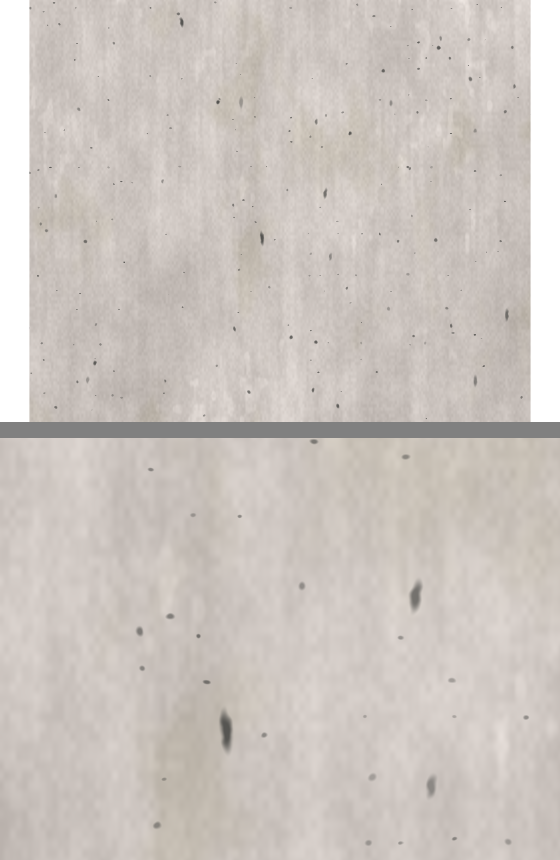
Top, the full canvas; bottom, a detail of the centre.
A Shadertoy shader for this texture:

```glsl
// Pale cast concrete panel between two white side margins.
// Stretched noise gives the clouds, vertical streaks and grain; tan stains
// come from thresholded noise, and pits are soft ellipses in hashed cells.

#define CONCRETE vec3(0.785, 0.755, 0.735)
#define STAIN vec3(0.725, 0.695, 0.645)
#define PIT_COLOR vec3(0.27, 0.27, 0.26)
#define MARGIN 0.0525
#define CLOUD_CONTRAST 0.16
#define MOTTLE_CONTRAST 0.09
#define STREAK_CONTRAST 0.038
#define GRAIN_CONTRAST 0.045
#define STAIN_AMOUNT 0.75

float hash(vec2 p) {
    return fract(sin(dot(p, vec2(127.1, 311.7))) * 43758.5453);
}

float noise(vec2 p) {
    vec2 cell = floor(p);
    vec2 f = fract(p);
    f = f * f * (3.0 - 2.0 * f);
    float low = mix(hash(cell), hash(cell + vec2(1, 0)), f.x);
    float high = mix(hash(cell + vec2(0, 1)), hash(cell + vec2(1, 1)), f.x);
    return mix(low, high, f.y);
}

// Four octaves, normalised to 0..1
float fbm(vec2 p) {
    float sum = 0.0, amplitude = 0.533;
    for (int i = 0; i < 4; i++) {
        sum += amplitude * noise(p);
        p = p * 2.03 + vec2(17.3, 9.1);
        amplitude *= 0.5;
    }
    return sum;
}

// Darkness of scattered pits; size holds the largest half width and height
float pits(vec2 p, float density, float chance, vec2 size, float seed) {
    vec2 cell = floor(p * density);
    vec2 id = cell + seed;
    vec2 jitter = vec2(hash(id + 3.1), hash(id + 7.7));
    vec2 center = (cell + mix(vec2(0.2), vec2(0.8), jitter)) / density;
    float growth = hash(id + 13.9);
    vec2 radius = size * vec2(mix(0.6, 1.0, growth), mix(0.3, 1.0, growth * growth));
    vec2 d = p - center;
    d.x += d.y * 0.3 * (hash(id + 21.3) - 0.5);
    d.x += 0.0025 * (noise(p * 160.0) - 0.5);
    float shape = 1.0 - smoothstep(0.35, 1.25, length(d / radius));
    float present = step(hash(id + 31.7), chance);
    return shape * present * mix(0.35, 1.0, hash(id + 43.1));
}

vec3 concrete(vec2 p) {
    // Clouds, mottling, streaks and grain
    float cloud = fbm(p * vec2(6.0, 2.2) + 4.7);
    float mottle = fbm(p * vec2(24.0, 13.0) + 31.0);
    float streak = noise(p * vec2(130.0, 7.0)) + noise(p * vec2(65.0, 3.0) + 50.0) - 1.0;
    float grain = noise(p * vec2(210.0, 130.0)) - 0.5;
    float tone = CLOUD_CONTRAST * (cloud - 0.5) + MOTTLE_CONTRAST * (mottle - 0.5)
               + STREAK_CONTRAST * streak * mix(0.3, 1.0, cloud) + GRAIN_CONTRAST * grain;

    // Tan stains, broken up by the mottling
    float patches = fbm(p * vec2(8.0, 4.5) + 72.0) + 0.3 * (mottle - 0.5);
    float stain = smoothstep(0.57, 0.80, patches) * STAIN_AMOUNT;
    vec3 color = mix(CONCRETE, STAIN, stain) + tone * vec3(1.0, 1.01, 1.02);

    // Pale worn flecks
    float flecks = noise(p * vec2(75.0, 32.0) + 90.0) * fbm(p * 7.0 + 40.0);
    color += 0.045 * smoothstep(0.45, 0.65, flecks);

    // Tall pits, round pits and clustered pinholes
    float cluster = smoothstep(0.35, 0.7, noise(p * 5.0 + 60.0));
    float dark = pits(p, 6.0, 0.42, vec2(0.0050, 0.0180), 5.0);
    dark = max(dark, pits(p + 0.37, 13.0, 0.30, vec2(0.0046, 0.0060), 57.0));
    dark = max(dark, 0.75 * pits(p + 0.71, 24.0, 0.06 + 0.25 * cluster, vec2(0.0034, 0.0046), 113.0));
    return mix(color, PIT_COLOR, dark * 0.9);
}

void mainImage(out vec4 fragColor, in vec2 fragCoord) {
    vec2 p = fragCoord / iResolution.y;
    float across = fragCoord.x / iResolution.x;
    float pixel = 1.0 / iResolution.x;

    // White margins left and right of the panel
    float edge = min(across, 1.0 - across) - MARGIN;
    float panel = smoothstep(-pixel, pixel, edge);
    fragColor = vec4(mix(vec3(1.0), concrete(p), panel), 1.0);
}
```
